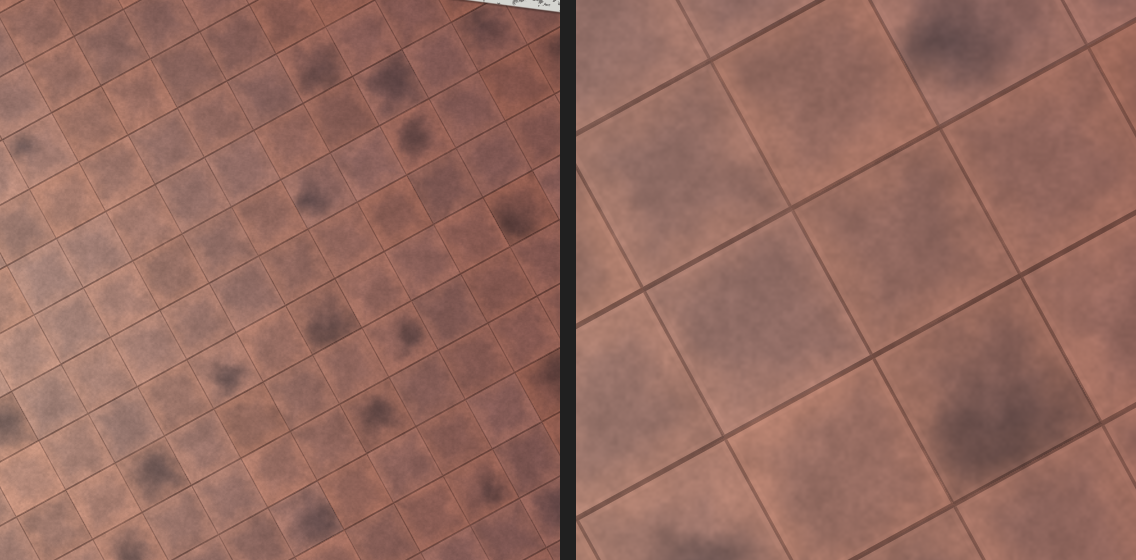
Left: the whole. Right: its middle third, enlarged.
This texture is drawn by a Shadertoy shader. Its source:

```glsl
const float TILE_SIZE = 0.1005;
const float TILE_ANGLE = 0.501;
const vec2 GRID_ORIGIN = vec2(0.4616, 0.5426);
const float ROW_HALF_WIDTH = 0.0015;
const float COLUMN_HALF_WIDTH = 0.0010;
const float STAIN_CHANCE = 0.17;
const float GRAIN_SCALE = 230.0;
const float GRAIN_STRENGTH = 0.10;
const vec2 LIGHT_CENTRE = vec2(-0.12, 0.32);
const vec3 LIT_CLAY = vec3(0.70, 0.545, 0.485);
const vec3 SHADED_CLAY = vec3(0.535, 0.350, 0.315);
const vec3 WARM_EDGE = vec3(0.055, 0.030, 0.012);
const vec3 STAIN_TINT = vec3(0.69, 0.73, 0.78);
const vec3 JOINT_TINT = vec3(0.64, 0.61, 0.61);
const vec3 SLAB_COLOR = vec3(0.83, 0.83, 0.81);
const vec3 SPECK_COLOR = vec3(0.47, 0.46, 0.45);

float hash(vec2 p) {
    return fract(sin(dot(p, vec2(127.1, 311.7))) * 43758.5453);
}

float noise(vec2 p) {
    vec2 i = floor(p), f = fract(p);
    f = f * f * (3.0 - 2.0 * f);
    return mix(mix(hash(i), hash(i + vec2(1, 0)), f.x),
               mix(hash(i + vec2(0, 1)), hash(i + vec2(1, 1)), f.x), f.y);
}

float fbm(vec2 p) {
    float sum = 0.0, weight = 0.5;
    for (int i = 0; i < 4; i++) {
        sum += weight * noise(p);
        p = p * 2.03 + 17.3;
        weight *= 0.5;
    }
    return sum / 0.9375;
}

// Antialiased coverage of a band around distance zero
float band(float dist, float halfWidth, float pixel) {
    return clamp((halfWidth - dist) / pixel + 0.5, 0.0, 1.0);
}

vec3 tileColor(vec2 p, vec2 cell, vec2 q) {
    float falloff = smoothstep(0.0, 1.2, length(p - LIGHT_CENTRE));
    vec3 color = mix(LIT_CLAY, SHADED_CLAY, falloff);

    // Firing differences from tile to tile
    float tone = hash(cell + 3.7) - 0.5;
    float warmth = hash(cell + 19.1) - 0.5;
    color *= 1.0 + 0.09 * tone;
    color += warmth * vec3(0.025, -0.005, -0.025);

    // Greyer heart and warm worn rim
    float cloud = fbm(cell * 7.3 + q * 3.5);
    float rim = max(abs(q.x), abs(q.y)) + 0.35 * (cloud - 0.5);
    color += WARM_EDGE * (smoothstep(0.2, 0.5, rim) - 0.4);
    color *= 0.93 + 0.14 * cloud;

    // Smoky stains on some tiles, faint ones on the rest
    vec2 centre = 0.45 * (vec2(hash(cell + 5.3), hash(cell + 8.9)) - 0.5);
    float spread = mix(0.35, 0.75, hash(cell + 31.7));
    float blot = 1.0 - smoothstep(0.0, spread, length(q - centre) + 0.3 * (cloud - 0.5));
    float strength = hash(cell + 41.3) < STAIN_CHANCE ? 0.95 : 0.22 * hash(cell + 2.9);
    return color * mix(vec3(1.0), STAIN_TINT, blot * strength);
}

void mainImage(out vec4 fragColor, in vec2 fragCoord) {
    vec2 p = fragCoord / iResolution.y;
    float pixel = 1.0 / iResolution.y;

    // Rotated square grid
    float c = cos(TILE_ANGLE), s = sin(TILE_ANGLE);
    vec2 r = p - GRID_ORIGIN;
    vec2 grid = vec2(c * r.x + s * r.y, c * r.y - s * r.x) / TILE_SIZE;
    vec2 cell = floor(grid);
    vec2 q = fract(grid) - 0.5;
    vec3 color = tileColor(p, cell, q);

    // Leathery grain
    float grain = 0.6 * noise(p * GRAIN_SCALE) + 0.4 * noise(p * GRAIN_SCALE * 1.9 + 7.0);
    color *= 1.0 + GRAIN_STRENGTH * (grain - 0.5);
    color *= 1.0 + 0.10 * (fbm(grid * 9.0) - 0.5);

    // Joints: strong along rows, thin along columns, with a pale lip
    vec2 joint = (0.5 - abs(q)) * TILE_SIZE;
    float wear = 0.65 + 0.35 * noise(grid * 2.7);
    float lip = band(min(joint.x, joint.y), 0.0042, 2.0 * pixel);
    float rows = band(joint.y, ROW_HALF_WIDTH, pixel) * wear;
    float columns = band(joint.x, COLUMN_HALF_WIDTH, pixel) * wear * 0.75;
    color *= 1.0 + 0.035 * lip;
    color *= mix(vec3(1.0), JOINT_TINT, max(rows, columns));

    // Speckled stone slab in the upper right corner
    float slab = p.y - 1.0 + 0.13 * (p.x - 0.833);
    float shadow = 1.0 - smoothstep(0.0, 0.006, abs(slab));
    float specks = smoothstep(0.60, 0.75, fbm(p * 110.0));
    vec3 stone = mix(SLAB_COLOR, SPECK_COLOR, specks);
    color *= 1.0 - 0.35 * shadow;
    color = mix(color, stone, smoothstep(-pixel, pixel, slab));

    fragColor = vec4(color, 1.0);
}
```
